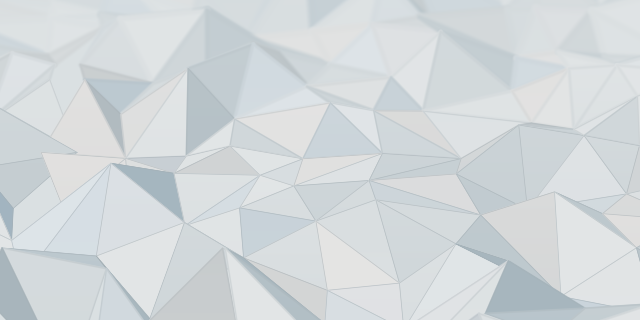
A WebGL 2 fragment shader for this background:

```glsl
#version 300 es
precision highp float;
// Pale low-poly terrain seen from above at a slant, soft towards the far side.
// A jittered height grid is projected and its triangles are painted from back
// to front, each with flat lighting, a thin seam and a depth-dependent blur.

uniform vec2 u_resolution;
out vec4 fragColor;

const float CELL = 0.25;         // grid spacing, canvas height = 1
const float HORIZON = 3.2;       // height of the vanishing line
const float SHRINK = 0.05;       // perspective shrink per row
const int FAR_ROW = 11;
const int NEAR_ROW = -3;
const vec3 LIGHT_DIR = vec3(-0.45, 0.85, -0.28);
const vec3 LIT = vec3(0.885, 0.898, 0.902);
const vec3 SHADE = vec3(0.655, 0.715, 0.745);
const vec3 HAZE = vec3(0.855, 0.880, 0.888);
const vec3 SEAM = vec3(0.64, 0.68, 0.70);

float hash(vec2 p) {
    return fract(sin(dot(p, vec2(127.1, 311.7))) * 43758.5453);
}

float rowScale(float row) {
    return 1.0 / (1.0 + SHRINK * row);
}

float rowHeight(float row) {
    return HORIZON * (1.0 - rowScale(row));
}

// Grid vertex in world space: x across, y up, z away from the viewer
vec3 vertexAt(vec2 id) {
    vec2 jitter = vec2(hash(id + 3.7), hash(id + 19.3)) - 0.5;
    float bump = 0.08 * hash(id + 41.9);
    float peak = 0.21 * smoothstep(0.5, 1.0, hash(id + 67.1));
    vec2 ground = (id + 0.76 * jitter) * CELL;
    return vec3(ground.x, bump + peak - 0.04, ground.y);
}

vec2 project(vec3 v) {
    float row = v.z / CELL;
    return vec2(v.x, v.y) * rowScale(row) + vec2(0.0, rowHeight(row));
}

// Signed distance to a triangle of either winding, negative inside
float triangleDistance(vec2 p, vec2 a, vec2 b, vec2 c) {
    vec2 ab = b - a, bc = c - b, ca = a - c;
    vec2 pa = p - a, pb = p - b, pc = p - c;
    vec2 qa = pa - ab * clamp(dot(pa, ab) / max(dot(ab, ab), 1e-6), 0.0, 1.0);
    vec2 qb = pb - bc * clamp(dot(pb, bc) / max(dot(bc, bc), 1e-6), 0.0, 1.0);
    vec2 qc = pc - ca * clamp(dot(pc, ca) / max(dot(ca, ca), 1e-6), 0.0, 1.0);
    float winding = sign(ab.x * ca.y - ab.y * ca.x);
    vec2 d = min(min(
        vec2(dot(qa, qa), winding * (pa.x * ab.y - pa.y * ab.x)),
        vec2(dot(qb, qb), winding * (pb.x * bc.y - pb.y * bc.x))),
        vec2(dot(qc, qc), winding * (pc.x * ca.y - pc.y * ca.x)));
    return -sqrt(d.x) * sign(d.y);
}

// Flat lighting with a random tone and a slight warm or cool tint
vec3 faceColor(vec3 normal, vec2 seed, float gradient) {
    float r = hash(seed + 5.3);
    float tone = smoothstep(0.1, 1.0, dot(normal, LIGHT_DIR));
    tone += 0.06 - 0.36 * r * r + gradient;
    vec3 color = mix(SHADE, LIT, clamp(tone, 0.0, 1.0));
    float warmth = smoothstep(0.62, 0.95, hash(seed + 29.7));
    float coolness = smoothstep(0.6, 1.0, hash(seed + 83.1));
    color += warmth * vec3(0.012, -0.008, -0.018);
    return color + coolness * vec3(-0.020, -0.006, 0.010);
}

// Paint one triangle over the colour below it
vec3 paintFace(vec3 below, vec2 p, vec3 a, vec3 b, vec3 c,
               vec2 seed, float blur, float haze) {
    vec2 sa = project(a), sb = project(b), sc = project(c);
    float d = triangleDistance(p, sa, sb, sc);
    if (d > blur) return below;
    vec3 normal = normalize(cross(b - a, c - a) + vec3(0.0, 1e-6, 0.0));
    normal *= normal.y < 0.0 ? -1.0 : 1.0;
    float gradient = 0.5 * (p.y - (sa.y + sb.y + sc.y) / 3.0) * (hash(seed) - 0.3);
    vec3 color = mix(faceColor(normal, seed, gradient), HAZE, 0.45 * haze);
    float seam = (1.0 - smoothstep(0.0, blur, abs(d))) * min(1.0, 0.0026 / blur);
    color = mix(color, SEAM, 0.55 * seam * (1.0 - 0.5 * haze));
    return mix(below, color, 1.0 - smoothstep(0.0, blur, d));
}

void main() {
    vec2 p = gl_FragCoord.xy / u_resolution.y;
    p.x -= 0.5 * u_resolution.x / u_resolution.y;
    float pixel = 1.0 / u_resolution.y;
    vec3 color = HAZE;

    for (int j = FAR_ROW; j >= NEAR_ROW; j--) {
        float row = float(j);
        float base = rowHeight(row);
        if (p.y < base - 0.3 || p.y > rowHeight(row + 1.0) + 0.45) continue;
        float haze = smoothstep(0.45, 1.0, base);
        float blur = max(pixel, 0.0022) + 0.022 * haze + 0.003 * smoothstep(0.0, -0.3, base);
        float column = floor(p.x / (CELL * rowScale(row + 0.5)));

        for (int i = -2; i <= 2; i++) {
            vec2 id = vec2(column + float(i), row);
            vec3 a = vertexAt(id), b = vertexAt(id + vec2(1.0, 0.0));
            vec3 c = vertexAt(id + vec2(0.0, 1.0)), d = vertexAt(id + 1.0);
            bool flip = hash(id + 11.3) > 0.5;      // which diagonal splits the cell
            color = paintFace(color, p, flip ? a : b, d, c, id + 0.37, blur, haze);
            color = paintFace(color, p, a, b, flip ? d : c, id + 0.71, blur, haze);
        }
    }
    fragColor = vec4(color, 1.0);
}
```
